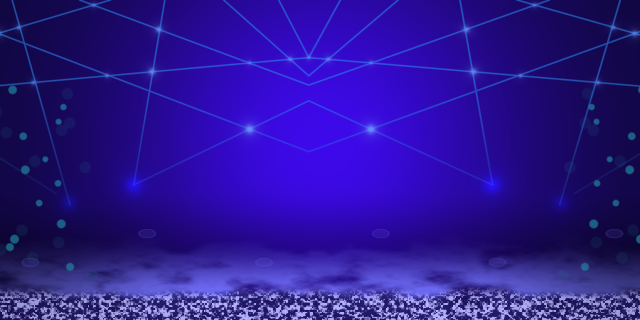
Write a WebGL 1 fragment shader that draws this background.

```glsl
precision highp float;
uniform vec2 u_resolution;

#define AXIS_X 0.965
#define RIGHT_STRETCH 1.05
#define GLOW_CENTER vec2(1.01, 0.55)
#define GLOW_RADIUS vec2(0.64, 0.66)
#define NIGHT vec3(0.055, 0.025, 0.22)
#define VIOLET vec3(0.24, 0.035, 0.92)
#define LINE_COLOR vec3(0.16, 0.52, 0.92)
#define NODE_COLOR vec3(0.42, 0.58, 1.0)
#define TEAL vec3(0.12, 0.52, 0.62)
#define MIST vec3(0.43, 0.42, 0.96)
#define SPARKLE vec3(0.74, 0.73, 1.0)
#define DOT_COUNT 12

float hash(vec2 p) {
  return fract(sin(dot(p, vec2(127.1, 311.7))) * 43758.5453);
}

float noise(vec2 p) {
  vec2 i = floor(p), f = fract(p);
  f = f * f * (3.0 - 2.0 * f);
  return mix(mix(hash(i), hash(i + vec2(1.0, 0.0)), f.x),
             mix(hash(i + vec2(0.0, 1.0)), hash(i + 1.0), f.x), f.y);
}

float fbm(vec2 p) {
  float sum = 0.0, amp = 0.5;
  for (int i = 0; i < 4; i++) {
    sum += amp * noise(p);
    p = p * 2.1 + 7.3;
    amp *= 0.5;
  }
  return sum;
}

// Thin anti-aliased segment
float seg(vec2 p, vec2 a, vec2 b) {
  vec2 ab = b - a;
  float h = clamp(dot(p - a, ab) / dot(ab, ab), 0.0, 1.0);
  return 1.0 - smoothstep(0.0, 0.0015 + 1.1 / u_resolution.y, length(p - a - ab * h));
}

// Bright core with a soft halo
float node(vec2 p, vec2 c, float r) {
  float d = length(p - c) / r;
  return 0.8 * exp(-d * d) + 0.2 * exp(-d * d * 0.15);
}

float disc(vec2 p, float r) {
  return 1.0 - smoothstep(r - 0.003, r + 0.003, length(p));
}

float network(vec2 q) {
  float s = seg(q, vec2(0.0, 0.685), vec2(0.547, 0.422));
  s = max(s, seg(q, vec2(0.0, 0.526), vec2(1.05, 0.926)));
  s = max(s, seg(q, vec2(0.0, 0.734), vec2(0.716, 1.0)));
  s = max(s, seg(q, vec2(0.0, 0.82), vec2(1.05, 0.725)));
  s = max(s, seg(q, vec2(0.0, 0.763), vec2(0.266, 1.0)));
  s = max(s, seg(q, vec2(0.0, 0.82), vec2(0.094, 1.0)));
  s = max(s, seg(q, vec2(0.45, 1.0), vec2(0.547, 0.422)));
  s = max(s, seg(q, vec2(0.927, 1.0), vec2(0.747, 0.362)));
  s = max(s, seg(q, vec2(0.62, 1.0), vec2(1.05, 0.872)));
  s = max(s, 0.6 * seg(q, vec2(1.05, 0.56), vec2(0.79, 0.395)));
  return s * mix(0.2, 0.6, smoothstep(0.38, 0.8, q.y));
}

float nodes(vec2 q) {
  float s = node(q, vec2(0.185, 0.596), 0.013);
  s += 0.8 * node(q, vec2(0.469, 0.908), 0.009);
  s += 0.8 * node(q, vec2(0.49, 0.776), 0.01);
  s += 0.6 * node(q, vec2(0.185, 0.804), 0.006);
  s += 0.7 * node(q, vec2(0.058, 0.815), 0.007);
  s += 0.6 * node(q, vec2(0.0, 0.82), 0.006);
  s += 0.6 * node(q, vec2(0.63, 0.763), 0.006);
  s += 0.6 * node(q, vec2(0.672, 0.984), 0.006);
  s += 0.6 * node(q, vec2(0.86, 0.742), 0.007);
  s += 0.6 * node(q, vec2(0.906, 0.914), 0.007);
  return s + 0.7 * node(q, vec2(0.97, 0.895), 0.009);
}

void main() {
  vec2 p = gl_FragCoord.xy / u_resolution.y;
  float width = u_resolution.x / u_resolution.y;

  // Violet glow, dimmed toward the horizon
  vec2 g = (p - GLOW_CENTER) / GLOW_RADIUS;
  vec3 col = mix(NIGHT, VIOLET, exp(-dot(g, g)));
  col *= mix(0.72, 1.0, smoothstep(0.2, 0.42, p.y));

  // Mirrored web of lines and nodes
  vec2 q = vec2(p.x - AXIS_X, p.y);
  q.x = q.x > 0.0 ? q.x / RIGHT_STRETCH : -q.x;
  col = mix(col, LINE_COLOR, network(q));
  col = mix(col, NODE_COLOR, min(nodes(q), 0.9));
  float embers = node(q, vec2(0.547, 0.422), 0.026) + 0.6 * node(q, vec2(0.75, 0.365), 0.022);
  col += vec3(0.02, 0.03, 0.4) * embers;

  // Misty floor
  float side = min(p.x, width + 0.047 - p.x);
  float centerLight = mix(0.55, 1.0, smoothstep(0.0, 0.65, side));
  float cloud = fbm(p * vec2(9.0, 22.0));
  float mist = smoothstep(0.25, 0.1, p.y + 0.12 * (cloud - 0.5));
  col = mix(col, MIST * centerLight, mist * smoothstep(0.05, 0.75, cloud + 0.08));

  // Glittering grain near the lower edge
  float grain = noise(p * vec2(105.0, 140.0)) * 0.65 + 0.35 * hash(floor(p * 190.0));
  vec3 glitter = mix(vec3(0.1, 0.07, 0.36), SPARKLE, smoothstep(0.35, 0.75, grain));
  float ground = smoothstep(0.1, 0.06, p.y + 0.03 * (cloud - 0.5));
  col = mix(col, glitter * mix(0.75, 1.0, centerLight), ground * 0.9);

  // Teal dots along both sides, each with a fainter large companion
  for (int i = 0; i < DOT_COUNT; i++) {
    float k = float(i);
    vec2 c = vec2(0.03 + 0.22 * hash(vec2(k, 3.0)), 0.7 - 0.05 * k + 0.03 * hash(vec2(k, 8.0)));
    vec2 d = vec2(side, p.y) - c;
    col = mix(col, TEAL, disc(d, 0.009 + 0.005 * hash(vec2(k, 5.0))) * 0.7);
    vec2 offset = vec2(hash(vec2(k, 1.0)), hash(vec2(k, 2.0))) * 0.2 - 0.1;
    col = mix(col, TEAL, disc(d - offset, 0.018) * 0.12);
  }

  // Flattened pale rings above the floor
  for (int i = 0; i < 6; i++) {
    float k = float(i);
    vec2 d = (p - vec2(0.095 + 0.365 * k, 0.18 + 0.09 * mod(k, 2.0))) * vec2(1.0, 1.9);
    col = mix(col, MIST, 0.22 * disc(d, 0.028) - 0.1 * disc(d, 0.022));
  }

  gl_FragColor = vec4(col, 1.0);
}
```
